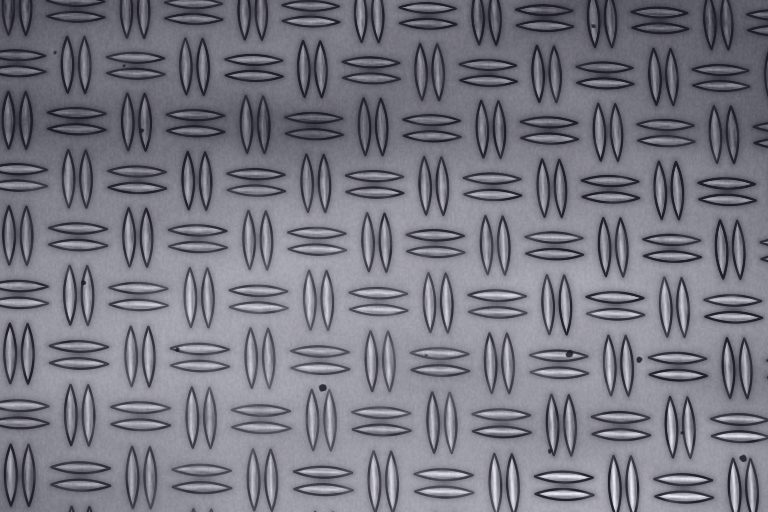
A Shadertoy shader for this texture:

```glsl
// Worn steel tread plate: paired lens-shaped ribs, alternating upright and level.

float hash(vec2 p) {
    vec3 q = fract(p.xyx * vec3(0.1031, 0.1030, 0.0973));
    q += dot(q, q.yzx + 33.33);
    return fract((q.x + q.y) * q.z);
}

float noise(vec2 p) {
    vec2 i = floor(p), f = fract(p);
    f = f * f * (3.0 - 2.0 * f);
    return mix(mix(hash(i), hash(i + vec2(1, 0)), f.x),
               mix(hash(i + vec2(0, 1)), hash(i + vec2(1, 1)), f.x), f.y);
}

float fbm(vec2 p) {
    float sum = 0.0, amp = 0.5;
    for (int i = 0; i < 4; i++) {
        sum += amp * noise(p);
        p = p * 2.03 + 17.0;
        amp *= 0.5;
    }
    return sum / 0.9375;
}

// Signed distance to an upright pointed lens.
float lens(vec2 p, float halfLength, float halfWidth) {
    p = abs(p);
    float r = (halfLength * halfLength + halfWidth * halfWidth) / (2.0 * halfWidth);
    float d = r - halfWidth;
    return (p.y - halfLength) * d > p.x * halfLength
        ? length(p - vec2(0.0, halfLength))
        : length(p + vec2(d, 0.0)) - r;
}

// Column and row of a plate point, undoing the slight tilt and perspective.
vec2 plateGrid(vec2 p) {
    vec2 g = p / 0.115;
    for (int i = 0; i < 5; i++) {
        g.x = (p.x - 0.0325 - 0.0007 * g.y) / (0.1156 + 0.00045 * g.y - 0.00012 * g.x);
        g.y = (p.y - 0.0146 - 0.00234 * g.x) / (0.1084 + 0.00072 * g.y);
    }
    return g;
}

void mainImage(out vec4 fragColor, in vec2 fragCoord) {
    vec2 p = vec2(fragCoord.x, iResolution.y - fragCoord.y) / iResolution.y;
    vec2 g = plateGrid(p);
    float px = 8.7 / iResolution.y;

    // Nearest rib, with its position across and along the pair
    float dist = 9.0, across = 0.0, gap = 0.0, along = 0.0;
    vec2 ribId = vec2(0.0);
    for (int j = -1; j <= 1; j++)
    for (int i = -1; i <= 1; i++) {
        vec2 id = round(g) + vec2(i, j);
        vec2 q = g - id + 0.012 * (vec2(hash(id), hash(id + 40.0)) - 0.5);
        float level = mod(id.x + id.y, 2.0);
        if (level > 0.5) q = q.yx;
        float side = q.x < 0.0 ? -1.0 : 1.0;
        vec2 r = vec2(q.x - side * (0.146 - 0.004 * level), q.y);
        float d = lens(r, 0.495 - 0.015 * level, 0.096 - 0.008 * level);
        gap += exp(-q.x * q.x / 0.003 - q.y * q.y / 0.04) * (0.7 + 0.3 * level);
        if (d < dist) {
            dist = d;
            across = r.x / 0.094;
            along = r.y;
            ribId = id * 2.0 + vec2(side, 0.0);
        }
    }

    // Broad cloudy reflections, brighter towards the lower middle
    float cloud = fbm(p * vec2(1.7, 4.0) + 3.0);
    float corner = smoothstep(0.45, 1.05, length((p - vec2(0.72, 0.62)) * vec2(0.9, 1.0)));
    float tone = 0.50 + 0.09 * smoothstep(0.05, 0.6, p.y) + 0.26 * (cloud - 0.5);
    tone += 0.04 * exp(-pow((p.y - 0.58) / 0.13, 2.0)) - 0.14 * corner;
    tone -= 0.06 * exp(-pow((p.y - 0.25) / 0.07, 2.0));

    // Fine brushed grain
    float grain = 0.6 * noise(p * 260.0) + 0.4 * noise(p * vec2(400.0, 110.0)) - 0.5;
    tone += 0.065 * grain;

    // Grime around the ribs, thinnest where the plate is most worn
    vec2 fromWorn = (p - vec2(0.6, 0.75)) * vec2(1.6, 2.0);
    float grime = mix(1.15, 0.6, exp(-dot(fromWorn, fromWorn)));
    grime *= 0.85 + 0.3 * hash(ribId + 9.0);
    float plate = tone * (1.0 - 0.42 * grime * exp(-max(dist, 0.0) * 24.0));
    plate *= 1.0 - 0.30 * grime * gap;

    // Rib face: bright crest, dark flanks, lengthwise streaks
    float crest = exp(-pow((across + 0.12) / 0.42, 2.0));
    float face = tone * (0.74 + 0.42 * crest) + 0.08 * (hash(ribId) - 0.5);
    face += 0.14 * smoothstep(0.5, 1.2, p.x) * smoothstep(0.45, 1.0, p.y) * crest;
    face += 0.13 * (noise(vec2(across * 3.5, along * 6.0) + ribId * 7.0) - 0.5);
    face *= 1.0 - 0.2 * smoothstep(0.25, 0.5, abs(along));
    tone = mix(plate, face, smoothstep(px, -px, dist));

    // Dark outline, uneven along its length
    float line = smoothstep(0.019 + px * 0.6, 0.019 - px * 0.6, abs(dist));
    line *= grime * (0.7 + 0.5 * noise(g * 5.0));
    tone = mix(tone, 0.11, clamp(line * 0.85, 0.0, 0.95));

    // Scattered pits
    vec2 cell = floor(p / 0.2);
    vec2 centre = (cell + 0.15 + 0.7 * vec2(hash(cell + 5.0), hash(cell + 71.0))) * 0.2;
    float radius = mix(0.002, 0.007, pow(hash(cell + 23.0), 2.0));
    float pit = length(p - centre) + 0.004 * (noise(p * 150.0) - 0.5);
    tone = mix(tone, 0.1, 0.85 * step(0.7, hash(cell + 90.0))
                          * smoothstep(radius + 0.003, radius - 0.001, pit));

    // Cool steel tint
    fragColor = vec4(clamp(vec3(tone, tone - 0.002, tone + 0.038), 0.0, 1.0), 1.0);
}
```
